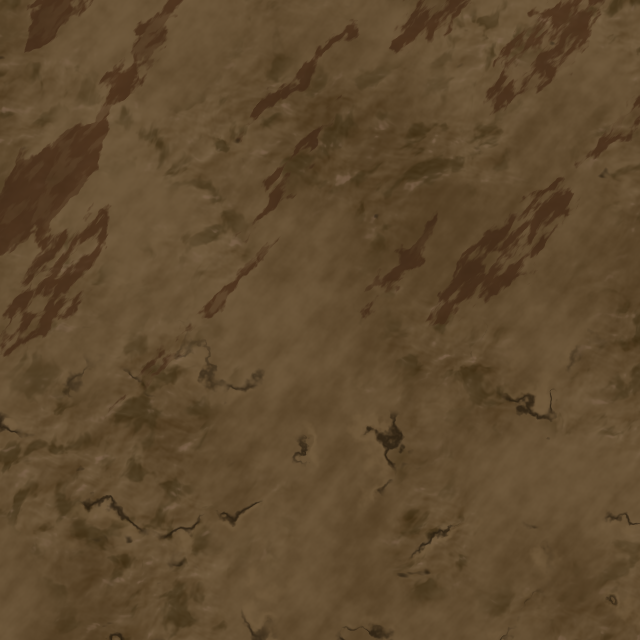
Write a Shadertoy shader that draws this texture.

```glsl
const vec3 UMBER  = vec3(0.318, 0.238, 0.136);
const vec3 SAND   = vec3(0.432, 0.346, 0.233);
const vec3 RUST   = vec3(0.278, 0.182, 0.104);
const vec3 OLIVE  = vec3(0.262, 0.200, 0.100);
const vec3 PINK   = vec3(0.500, 0.390, 0.310);
const vec3 PIT    = vec3(0.120, 0.085, 0.040);

const float STREAK_ANGLE = 0.87;
const vec2  STREAK_CELL  = vec2(0.36, 0.17);
const vec2  STREAK_LENGTH = vec2(0.07, 0.18);   // half length, min and max
const vec2  STREAK_WIDTH  = vec2(0.006, 0.052); // half width, min and max
const float STREAK_FLOOR  = 0.42;               // no streaks start below this height
const float RAGGEDNESS    = 0.026;
const float EDGE_SOFTNESS = 0.004;
const float ROUGH_SCALE   = 3.6;
const float MOTTLE_SCALE  = 21.0;
const float RELIEF_SCALE  = 19.0;
const float RELIEF_DEPTH  = 0.085;
const float CRACK_SCALE   = 5.0;
const vec2  LIGHT_STEP    = vec2(-0.07, 0.13);

vec2 hash2(vec2 p) {
    vec3 h = fract(vec3(p.xyx) * vec3(0.1031, 0.1030, 0.0973));
    h += dot(h, h.yzx + 33.33);
    return fract((h.xx + h.yz) * h.zy);
}

vec2 gradientAt(vec2 cell) {
    float a = 6.2832 * hash2(cell).x;
    return vec2(cos(a), sin(a));
}

float gradientNoise(vec2 p) {
    vec2 i = floor(p), f = fract(p);
    vec2 u = f * f * f * (f * (f * 6.0 - 15.0) + 10.0);
    vec2 e = vec2(1.0, 0.0);
    float low  = mix(dot(gradientAt(i), f), dot(gradientAt(i + e), f - e), u.x);
    float high = mix(dot(gradientAt(i + e.yx), f - e.yx),
                     dot(gradientAt(i + 1.0), f - 1.0), u.x);
    return mix(low, high, u.y);
}

float fbm(vec2 p) {
    float sum = 0.0, amp = 1.0;
    for (int i = 0; i < 4; i++) {
        sum += amp * gradientNoise(p);
        p = mat2(1.6, 1.2, -1.2, 1.6) * p + 17.3;
        amp *= 0.5;
    }
    return sum;
}

mat2 rotation(float a) {
    return mat2(cos(a), sin(a), -sin(a), cos(a));
}

// Tapered, ragged patches scattered one per cell along the streak direction
float streaks(vec2 q) {
    float rag = fbm(q * vec2(20.0, 42.0));
    float breakup = smoothstep(-0.25, 0.1, fbm(q * vec2(17.0, 52.0) + 40.0));
    vec2 home = floor(q / STREAK_CELL);
    float cover = 0.0;
    for (int y = -1; y <= 1; y++)
    for (int x = -1; x <= 1; x++) {
        vec2 id = home + vec2(x, y);
        vec2 place = hash2(id + 71.0), size = hash2(id + 133.0);
        vec2 centre = (id + 0.25 + 0.5 * place) * STREAK_CELL;
        float height = (rotation(STREAK_ANGLE) * centre).y;
        vec2 d = rotation(0.3 * (place.x - 0.5)) * (q - centre);
        float along = d.x / mix(STREAK_LENGTH.x, STREAK_LENGTH.y, size.x);
        float width = mix(STREAK_WIDTH.x, STREAK_WIDTH.y, size.y * size.y);
        float inside = width * (1.0 - along * along) - abs(d.y) + RAGGEDNESS * rag;
        inside -= 0.03 * max(abs(along) - 1.0, 0.0);
        float patchMask = smoothstep(-EDGE_SOFTNESS, EDGE_SOFTNESS, inside);
        patchMask *= mix(1.0, breakup, place.y) * step(STREAK_FLOOR, height);
        cover = max(cover, patchMask);
    }
    return cover;
}

void mainImage(out vec4 fragColor, in vec2 fragCoord) {
    vec2 p = fragCoord / iResolution.y;
    vec2 q = p * rotation(STREAK_ANGLE);
    vec2 warp = vec2(fbm(p * 8.0 + 5.0), fbm(p * 8.0 + 31.0));
    vec2 fray = vec2(fbm(p * 26.0 + 2.0), fbm(p * 26.0 + 47.0));

    // Smooth ground with faint directional grain
    float tone = 0.75 * fbm(p * 2.6 + 9.0) + 0.35 * fbm(q * vec2(9.0, 30.0))
               + 0.22 * fbm(p * 38.0);
    vec3 col = mix(UMBER, SAND, smoothstep(-0.75, 0.6, tone));

    // Streaks
    float streak = streaks(q + 0.005 * warp + 0.003 * fray);
    col = mix(col, RUST * (1.0 + 0.15 * tone), 0.92 * streak);

    // Rough patches: olive mottling, relief and pale flecks
    float rough = smoothstep(-0.2, 0.3, fbm(p * ROUGH_SCALE + 3.7));
    rough *= 1.0 - 0.8 * streak;
    float mottle = fbm(q * MOTTLE_SCALE * vec2(0.75, 1.1) + 0.5 * warp);
    col = mix(col, OLIVE, 0.75 * rough * (1.0 - smoothstep(-0.42, -0.06, mottle)));
    vec2 r = p * RELIEF_SCALE * vec2(0.85, 1.15) + 0.4 * warp;
    float relief = fbm(r) - fbm(r + LIGHT_STEP);
    col += RELIEF_DEPTH * relief * (0.15 + rough);
    col = mix(col, PINK, 0.6 * rough * smoothstep(0.2, 0.5, relief));

    // Broken, frayed cracks in the lower ground, each with a pale rim
    float line = gradientNoise(p * CRACK_SCALE + 0.35 * warp + 0.14 * fray + 12.0);
    float gate = smoothstep(0.0, 0.25, gradientNoise(p * 8.0 + 22.0) + 0.25 * fray.x);
    gate *= 1.0 - smoothstep(0.34, 0.54, p.y);
    float rim = smoothstep(0.02, 0.07, line) * (1.0 - smoothstep(0.07, 0.18, line));
    col = mix(col, SAND * 1.06, 0.6 * gate * rim);
    float thickness = 0.045 + 0.05 * fray.y;
    float crack = 1.0 - smoothstep(0.0, max(thickness, 0.012), abs(line));
    col = mix(col, PIT, 0.7 * gate * crack);

    // Small dark pits
    float pit = 1.0 - smoothstep(-0.8, -0.6, fbm(p * vec2(12.0, 16.0) + 0.3 * warp + 60.0));
    col = mix(col, PIT, 0.85 * pit * smoothstep(0.05, 0.5, rough));

    fragColor = vec4(clamp(col, 0.0, 1.0), 1.0);
}
```
